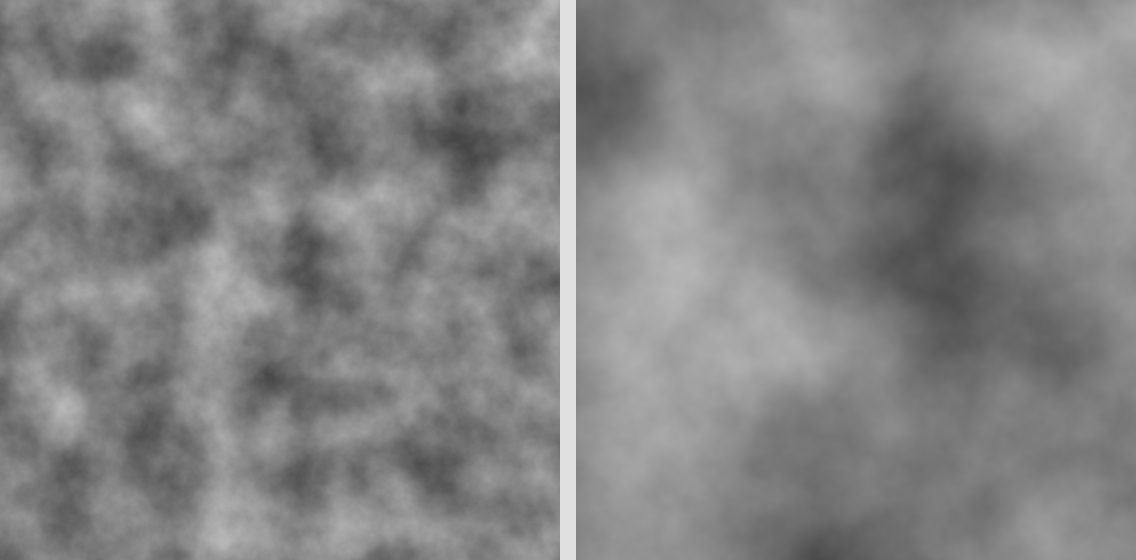
Left: the whole. Right: its middle third, enlarged.
Give the GLSL for this texture, as a Shadertoy shader.

```glsl
// Soft grey cloud texture: fractal gradient noise around middle grey.

// Pseudo-random unit gradient for a lattice point.
vec2 latticeGradient(ivec2 cell) {
    uint h = uint(cell.x) * 1597334673u ^ uint(cell.y) * 3812015801u;
    h = (h ^ (h >> 16)) * 2246822519u;
    h = (h ^ (h >> 13)) * 3266489917u;
    h ^= h >> 16;
    float angle = float(h & 65535u) / 65536.0 * 6.28319;
    return vec2(cos(angle), sin(angle));
}

// Gradient noise with quintic fade, centred on zero.
float gradientNoise(vec2 p) {
    ivec2 cell = ivec2(floor(p));
    vec2 f = fract(p);
    vec2 fade = f * f * f * (f * (f * 6.0 - 15.0) + 10.0);
    float a = dot(latticeGradient(cell), f);
    float b = dot(latticeGradient(cell + ivec2(1, 0)), f - vec2(1, 0));
    float c = dot(latticeGradient(cell + ivec2(0, 1)), f - vec2(0, 1));
    float d = dot(latticeGradient(cell + ivec2(1, 1)), f - vec2(1, 1));
    return mix(mix(a, b, fade.x), mix(c, d, fade.x), fade.y);
}

// Octaves double in frequency, halve in strength and turn to hide the lattice.
float cloudNoise(vec2 p) {
    mat2 turnAndDouble = 2.0 * mat2(0.8, 0.6, -0.6, 0.8);
    float sum = 0.0;
    float amplitude = 1.0;
    for (int octave = 0; octave < 6; octave++) {
        sum += amplitude * gradientNoise(p);
        p = turnAndDouble * p + vec2(17.3, 9.1);
        amplitude *= 0.5;
    }
    return sum;
}

void mainImage(out vec4 fragColor, in vec2 fragCoord) {
    vec2 uv = fragCoord / iResolution.y;
    float grey = 0.502 + 0.28 * cloudNoise(uv * 7.0 + vec2(3.7, 11.2));
    fragColor = vec4(vec3(clamp(grey, 0.0, 1.0)), 1.0);
}
```
